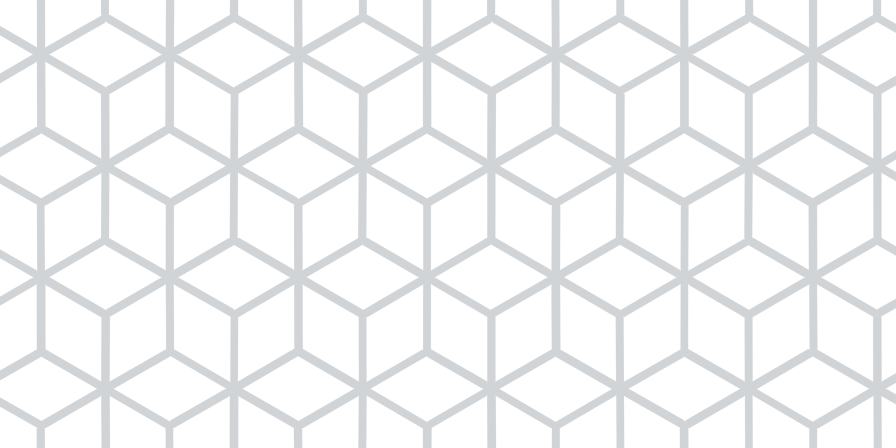
Give the GLSL for this pattern, as a Shadertoy shader.

```glsl
// Tumbling-block lattice: pale grey lines forming rhombic cubes on white.
// Each pixel finds its nearest six-armed star on a triangular grid, then
// its distance to the nearest arm; arms differ slightly in width and lean.

const float PI = 3.14159265;
const vec3 PAPER = vec3(1.0);
const vec3 LINE_GREY = vec3(0.82, 0.83, 0.84);

// Lengths are fractions of the canvas height.
const float STAR_SPACING = 0.2872;
const vec2 FIRST_STAR = vec2(0.0917, 0.8784);
const float HALF_WIDTH = 0.0092;
const float WIDTH_VARIATION = 0.07;
const float LEAN_VARIATION = 0.007;

float hash(vec2 p) {
    return fract(sin(dot(p, vec2(127.1, 311.7))) * 43758.5453);
}

// Offset from the nearest star (xy) and the star's grid position (zw).
vec4 nearestStar(vec2 p, float spacing) {
    vec2 block = spacing * vec2(1.0, sqrt(3.0));
    vec2 evenId = floor(p / block + 0.5);
    vec2 oddId = floor(p / block) + 0.5;
    vec2 toEven = p - evenId * block;
    vec2 toOdd = p - oddId * block;
    return dot(toEven, toEven) < dot(toOdd, toOdd)
        ? vec4(toEven, evenId) : vec4(toOdd, oddId);
}

// Signed distance to the edge of the closest of six arms.
float starArms(vec2 p, vec2 id, float halfWidth) {
    float sector = PI / 3.0;
    float arm = floor(atan(p.y, p.x) / sector);
    vec2 seed = id * 2.0 + arm * vec2(17.0, 5.0);

    // Small drawing irregularities, fixed for each arm
    float lean = LEAN_VARIATION * (2.0 * hash(seed) - 1.0);
    float widthScale = 1.0 + WIDTH_VARIATION * (2.0 * hash(seed + 41.0) - 1.0);

    float angle = (arm + 0.5) * sector + lean;
    vec2 normal = vec2(-sin(angle), cos(angle));
    return abs(dot(p, normal)) - halfWidth * widthScale;
}

// Coverage of a shape, smoothed across about one pixel.
float coverage(float dist, float pixel) {
    return 1.0 - smoothstep(-0.7 * pixel, 0.7 * pixel, dist);
}

void mainImage(out vec4 fragColor, in vec2 fragCoord) {
    vec2 p = fragCoord / iResolution.y - FIRST_STAR;
    vec4 star = nearestStar(p, STAR_SPACING);
    float dist = starArms(star.xy, star.zw, HALF_WIDTH);
    float ink = coverage(dist, 1.0 / iResolution.y);
    fragColor = vec4(mix(PAPER, LINE_GREY, ink), 1.0);
}
```
